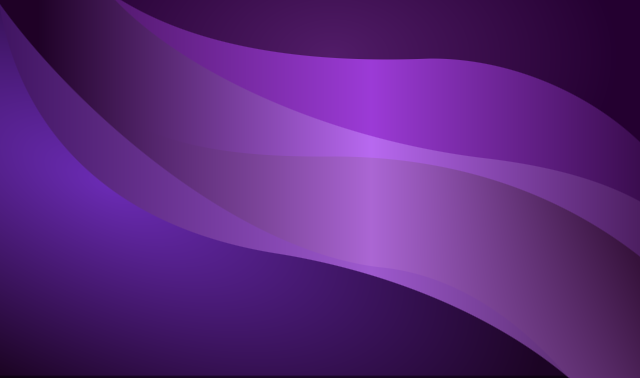
Reproduce this background procedurally as a Shadertoy shader.

```glsl
// Wave edges: two joined cubic Beziers each, in canvas fractions
const vec2 CREST[7] = vec2[7](vec2(.189, 1.), vec2(.3125, .872), vec2(.482, .832),
    vec2(.671, .845), vec2(.794, .847), vec2(.918, .757), vec2(1., .624));
const vec2 SHEEN[7] = vec2[7](vec2(.18, 1.), vec2(.286, .812), vec2(.508, .633),
    vec2(.755, .582), vec2(.846, .564), vec2(.931, .531), vec2(1., .467));
const vec2 FOLD[7] = vec2[7](vec2(.169, .712), vec2(.26, .602), vec2(.391, .584),
    vec2(.521, .586), vec2(.71, .586), vec2(.872, .491), vec2(1., .321));
const vec2 HEM[7] = vec2[7](vec2(0., .989), vec2(.117, .712), vec2(.371, .332),
    vec2(.599, .292), vec2(.716, .27), vec2(.814, .148), vec2(.889, 0.));
const vec2 FRINGE[7] = vec2[7](vec2(0., .978), vec2(.033, .668), vec2(.163, .403),
    vec2(.43, .33), vec2(.599, .285), vec2(.768, .173), vec2(.889, 0.));

// Backdrop glows
const vec2 UPPER_CENTRE = vec2(.52, .85);
const vec2 UPPER_RADIUS = vec2(.75, .5);
const vec3 UPPER_GLOW = vec3(.32, .11, .41);
const vec3 UPPER_DARK = vec3(.14, .0, .19);
const vec2 LOWER_CENTRE = vec2(.17, .513);
const vec2 LOWER_RADIUS = vec2(1.24, .575);
const vec2 LOWER_AXIS = vec2(.907, -.421);
const vec3 LOWER_GLOW = vec3(.42, .17, .71);
const vec3 LOWER_DARK = vec3(.11, .015, .14);
const float BASE_LINE = .006;

// Band colours at the left, peak and right
const float PEAK_X = .58;
const vec3 CREST_LEFT = vec3(.33, .10, .44);
const vec3 CREST_PEAK = vec3(.61, .23, .84);
const vec3 CREST_RIGHT = vec3(.23, .05, .31);
const vec3 SHADOW = vec3(.12, .005, .15);
const vec3 SHEEN_PEAK = vec3(.72, .41, .94);
const vec3 SHEEN_RIGHT = vec3(.30, .12, .38);
const vec3 FOLD_PEAK = vec3(.67, .40, .83);
const vec3 FOLD_RIGHT = vec3(.21, .07, .23);
const vec3 FRINGE_LEFT = vec3(.25, .08, .38);
const vec3 FRINGE_PEAK = vec3(.62, .35, .81);
const vec3 FRINGE_RIGHT = vec3(.27, .12, .32);
const float FOLD_SKEW = .25;

vec2 bezier(vec2 a, vec2 b, vec2 c, vec2 d, float t) {
    float s = 1. - t;
    return s * s * s * a + 3. * s * s * t * b + 3. * s * t * t * c + t * t * t * d;
}

// Height of a wave at x; bisection works because x always grows with t
float waveHeight(vec2 p[7], float x) {
    bool second = x > p[3].x;
    vec2 a = second ? p[3] : p[0], b = second ? p[4] : p[1];
    vec2 c = second ? p[5] : p[2], d = second ? p[6] : p[3];
    float low = 0., high = 1.;
    for (int i = 0; i < 18; i++) {
        float mid = .5 * (low + high);
        if (bezier(a, b, c, d, mid).x < x) low = mid;
        else high = mid;
    }
    return bezier(a, b, c, d, .5 * (low + high)).y;
}

// Smooth coverage of the area under a wave
float below(vec2 p[7], vec2 uv) {
    float d = waveHeight(p, uv.x) - uv.y;
    return clamp(.5 + d / max(fwidth(d), 1e-5), 0., 1.);
}

// Three-colour horizontal gradient
vec3 ramp(float x, float start, vec3 left, vec3 peak, vec3 right) {
    float rise = clamp((x - start) / (PEAK_X - start), 0., 1.);
    float fall = clamp((x - PEAK_X) / (1. - PEAK_X), 0., 1.);
    return mix(mix(left, peak, rise), right, fall);
}

void mainImage(out vec4 fragColor, in vec2 fragCoord) {
    vec2 uv = fragCoord / iResolution.xy;
    vec2 aspect = vec2(iResolution.x / iResolution.y, 1.);

    // Upper backdrop
    float upper = length((uv - UPPER_CENTRE) * aspect / UPPER_RADIUS);
    vec3 color = mix(UPPER_GLOW, UPPER_DARK, clamp(upper, 0., 1.));

    // Bright crest and the sheen beneath it
    vec3 crest = ramp(uv.x, .18, CREST_LEFT, CREST_PEAK, CREST_RIGHT);
    color = mix(color, crest, below(CREST, uv));
    vec3 sheen = ramp(uv.x, .06, SHADOW, SHEEN_PEAK, SHEEN_RIGHT);
    color = mix(color, sheen, below(SHEEN, uv));

    // Broad fold, fading in from the left and leaning at the right
    float lean = FOLD_SKEW * (uv.y - .3) * smoothstep(.6, 1., uv.x);
    vec3 fold = ramp(uv.x + lean, .06, SHADOW, FOLD_PEAK, FOLD_RIGHT);
    color = mix(color, fold, below(FOLD, uv) * smoothstep(.2, .42, uv.x));

    // Thin fringe
    vec3 fringe = ramp(uv.x, 0., FRINGE_LEFT, FRINGE_PEAK, FRINGE_RIGHT);
    color = mix(color, fringe, below(HEM, uv));

    // Lower backdrop with a tilted glow and a dark base line
    vec2 q = (uv - LOWER_CENTRE) * aspect;
    vec2 tilted = vec2(dot(q, LOWER_AXIS), dot(q, vec2(-LOWER_AXIS.y, LOWER_AXIS.x)));
    float lower = length(tilted / LOWER_RADIUS);
    vec3 backdrop = mix(LOWER_GLOW, LOWER_DARK, clamp(lower, 0., 1.));
    backdrop *= mix(.5, 1., smoothstep(.5 * BASE_LINE, 1.5 * BASE_LINE, uv.y));
    color = mix(color, backdrop, below(FRINGE, uv));

    fragColor = vec4(color, 1.);
}
```
